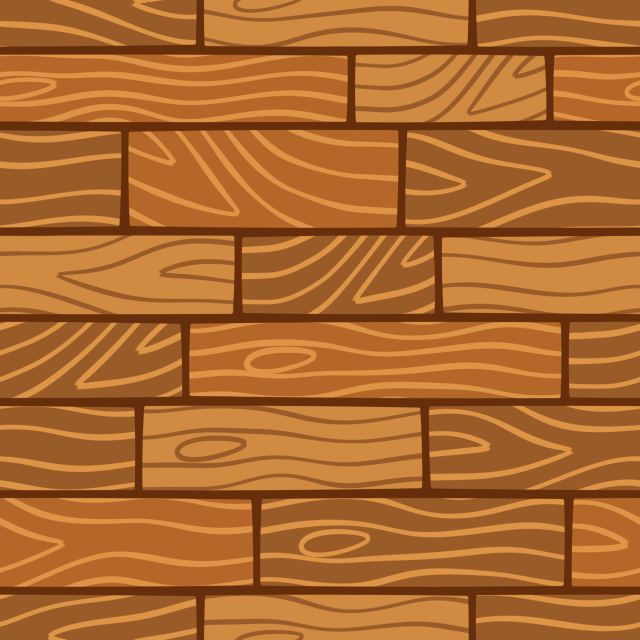
Reproduce this texture procedurally as a WebGL 1 fragment shader.

```glsl
precision highp float;
// Cartoon wooden planks in seven staggered rows, two planks per row, tiling.
// Each plank is a wobbly rounded box; its grain is drawn as evenly thick
// contour lines of a scalar field that flows around knots or folds into hairpins.
uniform vec2 u_resolution;

const vec3 GAP = vec3(0.40, 0.18, 0.04);
const vec3 BROWN = vec3(0.60, 0.36, 0.16);
const vec3 ORANGE = vec3(0.71, 0.40, 0.16);
const vec3 LIGHT = vec3(0.82, 0.54, 0.26);
const vec3 GRAIN = vec3(0.87, 0.58, 0.28);

float hash(vec2 p) {
  return fract(sin(dot(p, vec2(127.1, 311.7))) * 43758.5453);
}

// Value number i out of seven.
float pick(float i, vec4 a, vec3 b) {
  vec4 first = step(abs(vec4(0.0, 1.0, 2.0, 3.0) - i), vec4(0.5));
  vec3 last = step(abs(vec3(4.0, 5.0, 6.0) - i), vec3(0.5));
  return dot(a, first) + dot(b, last);
}

float rowTop(float i) {
  return pick(i, vec4(0.079, 0.197, 0.362, 0.497), vec3(0.628, 0.772, 0.923));
}

float bell(float x) { return exp(-x * x); }

float wave(vec2 q, float seed) {
  return 0.008 * sin(q.x * 21.0 + q.y * 14.0 + seed * 6.28);
}

// Grain flowing around a knot, with an arch below and a dip above.
float knotField(vec2 q, vec2 size, float seed) {
  float around = bell((q.x - 0.25 * size.x) / 0.09) * bell(q.y / 0.07);
  float arch = bell((q.x - (0.44 + 0.1 * seed) * size.x) / 0.07);
  float dip = bell((q.x - (0.56 + 0.12 * seed) * size.x) / 0.08);
  float v = q.y + wave(q, seed) * (1.0 - around);
  v += 0.026 * arch * smoothstep(0.0, 0.5 * size.y, q.y);
  v -= 0.022 * dip * smoothstep(0.0, 0.5 * size.y, -q.y);
  return v * (1.0 - 0.4 * around) / (0.26 * size.y);
}

// Nested hairpins, open at x = 0; bend 1 sweeps them up to a corner.
float hairpinField(vec2 q, vec2 size, float bend, float seed) {
  float x = q.x / size.x;
  float sweep = size.y * (1.5 * smoothstep(-0.3, 0.85, x) - 0.7);
  float v = q.y - mix(wave(q, seed), sweep + 0.4 * wave(q, seed), bend);
  float spacing = size.y * mix(0.25, 0.3, bend);
  return length(vec2(v / spacing, 0.15)) + 1.8 * smoothstep(0.0, 0.6, x);
}

// Style 0: knot; 1: hairpins; 2: swept hairpins; negative: open to the right.
float grainField(vec2 q, vec2 size, float style, float seed) {
  if (abs(style) < 0.5) return knotField(q, size, seed);
  if (style < 0.0) q.x = size.x - q.x;
  return hairpinField(q, size, abs(style) - 1.0, seed);
}

// Distance from the nearest grain line.
float grainDistance(vec2 q, vec2 size, float style, float seed) {
  vec2 e = vec2(0.0006, 0.0);
  float f = grainField(q, size, style, seed);
  vec2 slope = vec2(grainField(q + e.xy, size, style, seed),
                    grainField(q + e.yx, size, style, seed)) - f;
  return abs(fract(f) - 0.5) * e.x / max(length(slope), 0.0005);
}

// Distance from a slightly tilted oval outline.
float knotRing(vec2 q, float seed) {
  vec2 radius = vec2(0.052, 0.012 + 0.005 * seed);
  q.y += 0.12 * q.x;
  radius.y *= 1.0 - 5.0 * clamp(q.x, -0.05, 0.08);
  float k = length(q / radius);
  return abs((k - 1.0) * k / max(length(q / (radius * radius)), 0.001));
}

// Rounded box whose sides lean and bow a little; c is measured from its centre.
float plankDistance(vec2 c, vec2 size, float seed) {
  vec2 side = sign(c);
  vec2 lean = vec2(hash(vec2(seed, side.x)), hash(vec2(side.y, seed + 3.0))) - 0.5;
  vec2 along = c.yx / size.yx;
  vec2 inset = vec2(0.0065, 0.007) + 0.007 * lean * along;
  inset += 0.0015 * (4.0 * along * along - 0.5);
  float corner = 0.003;
  vec2 d = abs(c) - 0.5 * size + inset + corner;
  return length(max(d, 0.0)) + min(max(d.x, d.y), 0.0) - corner;
}

void main() {
  vec2 p = gl_FragCoord.xy / u_resolution;
  float aa = 0.75 / min(u_resolution.x, u_resolution.y);

  // Row, counted downwards.
  float y = 1.0 - p.y;
  if (y < rowTop(0.0)) y += 1.0;
  float row = 0.0;
  for (int i = 1; i < 7; i++) row += step(rowTop(float(i)), y);
  float top = rowTop(row);
  float bottom = row < 5.5 ? rowTop(row + 1.0) : 1.0 + rowTop(0.0);

  // Plank in the row: between its two joints, or wrapping past the border.
  float a = pick(row, vec4(0.549, 0.195, 0.372, 0.290), vec3(0.217, 0.401, 0.313));
  float b = pick(row, vec4(0.859, 0.628, 0.685, 0.883), vec3(0.665, 0.888, 0.738));
  bool inner = p.x >= a && p.x < b;
  vec2 size = vec2(inner ? b - a : 1.0 + a - b, bottom - top);
  vec2 q = vec2(fract(p.x - (inner ? a : b)), y - 0.5 * (top + bottom));
  float tint = inner ? pick(row, vec4(2, 1, 0, 1), vec3(2, 0, 2))
                     : pick(row, vec4(1, 0, 2, 0), vec3(0, 1, 0));
  float style = inner ? pick(row, vec4(-2, 2, -2, 0), vec3(0))
                      : pick(row, vec4(0, 1, -1, -2), vec3(1, 1, -1));
  float seed = hash(vec2(row + 1.0, inner ? 1.0 : 2.0));

  // Grain lines and knot on the wood, then the dark gaps.
  float line = grainDistance(q, size, style, seed);
  if (abs(style) < 0.5) line = min(line, knotRing(q - vec2(0.25 * size.x, 0.0), seed));
  float halfWidth = tint > 1.5 ? 0.0034 : 0.0043;
  halfWidth *= 1.0 + 0.2 * sin(q.x * 17.0 + q.y * 40.0 + seed * 9.0);
  vec3 wood = tint > 1.5 ? LIGHT : (tint > 0.5 ? ORANGE : BROWN);
  vec3 ink = tint > 1.5 ? BROWN : GRAIN;
  vec3 color = mix(ink, wood, smoothstep(-aa, aa, line - halfWidth));
  float plank = plankDistance(q - vec2(0.5 * size.x, 0.0), size, seed);
  gl_FragColor = vec4(mix(color, GAP, smoothstep(-aa, aa, plank)), 1.0);
}
```
